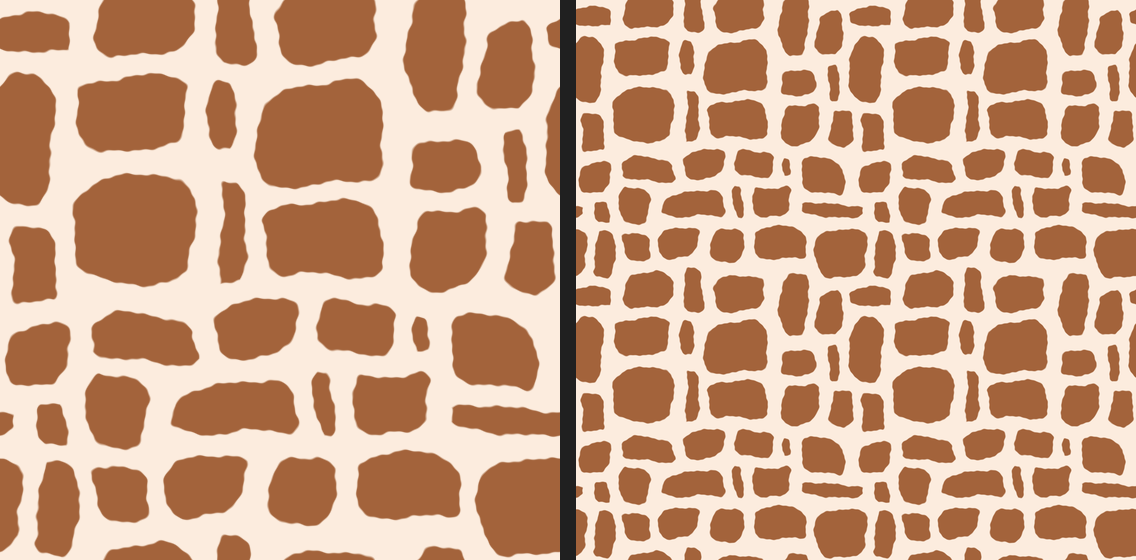
Left, the tile; right, the same tile 2 across and 2 down.
Give the GLSL for this pattern, as a WebGL 1 fragment shader.

```glsl
precision highp float;
// Hand-cut rounded stones packed on a pale ground, tiling in both directions.
// A wrapping grid of shifted edges makes interlocking rectangles; each holds one
// box with uneven elliptical corners, roughened by a warp of layered sines.
uniform vec2 u_resolution;

const float GRID = 6.0; // must be even, so that the edge parity wraps
const float TAU = 6.2831853;

vec2 hash2(vec2 v) {
  return fract(sin(vec2(dot(v, vec2(127.1, 311.7)), dot(v, vec2(269.5, 183.3)))) * 4375.85);
}

// Offset of the edge that runs through a grid vertex, biased to the extremes.
float edgeShift(vec2 vertex) {
  return 0.32 * sin(TAU * hash2(mod(vertex, GRID) + 3.7).x);
}

// Bends outlines gently, then adds small cut marks; whole frequencies wrap.
vec2 roughen(vec2 p) {
  vec2 w = 0.0075 * sin(TAU * (3.0 * p.yx + vec2(2.0, -1.0) * p + vec2(0.13, 0.58)));
  w += 0.0032 * sin(TAU * (8.0 * p.yx + vec2(-5.0, 4.0) * p + vec2(0.71, 0.27)));
  w += 0.0014 * sin(TAU * (19.0 * p.yx + vec2(7.0, 11.0) * p + vec2(0.35, 0.92)));
  w += 0.0007 * sin(TAU * (43.0 * p.yx + vec2(-17.0, 13.0) * p));
  return p + w;
}

// Approximate signed distance to the stone in one tile, in canvas units.
float stone(vec2 p, vec2 id) {
  float bl = edgeShift(id);
  float br = edgeShift(id + vec2(1.0, 0.0));
  float tl = edgeShift(id + vec2(0.0, 1.0));
  float tr = edgeShift(id + 1.0);

  // Even vertices carry horizontal edges, odd vertices vertical ones.
  bool even = mod(id.x + id.y, 2.0) < 0.5;
  vec2 low = (id + (even ? vec2(tl, bl) : vec2(bl, br))) / GRID;
  vec2 high = (id + 1.0 + (even ? vec2(br, tr) : vec2(tr, tl))) / GRID;

  // Shrink inside the tile by a random share, plus a fixed gap.
  vec2 key = mod(id, GRID);
  vec2 fill = mix(vec2(0.84), vec2(0.98), hash2(key + 11.3));
  vec2 slack = 0.5 * (high - low) * (1.0 - fill);
  vec2 halfSize = 0.5 * (high - low) * fill - 0.0125;
  vec2 center = 0.5 * (low + high) + slack * (hash2(key + 23.9) - 0.5);

  // Each quadrant has its own elliptical corner.
  vec2 q = (p - center) / halfSize;
  vec2 corner = mix(vec2(0.25), vec2(0.92), hash2(key + 0.31 * step(0.0, q) + 41.5));
  vec2 a = max((abs(q) - 1.0 + corner) / corner, 0.001);
  float r = length(a);
  return (r - 1.0) * r / length(a / (corner * halfSize));
}

void main() {
  vec2 p = roughen(gl_FragCoord.xy / u_resolution);
  vec2 cell = floor(p * GRID);

  // Shifted edges reach into the adjoining cells only.
  float d = 1.0;
  for (int j = -1; j <= 1; j++) {
    for (int i = -1; i <= 1; i++) {
      d = min(d, stone(p, cell + vec2(float(i), float(j))));
    }
  }

  vec3 cream = vec3(0.988, 0.927, 0.87);
  vec3 brown = vec3(0.64, 0.39, 0.23);
  float soft = max(0.002, 0.8 / min(u_resolution.x, u_resolution.y));
  gl_FragColor = vec4(mix(brown, cream, smoothstep(-soft, soft, d)), 1.0);
}
```
